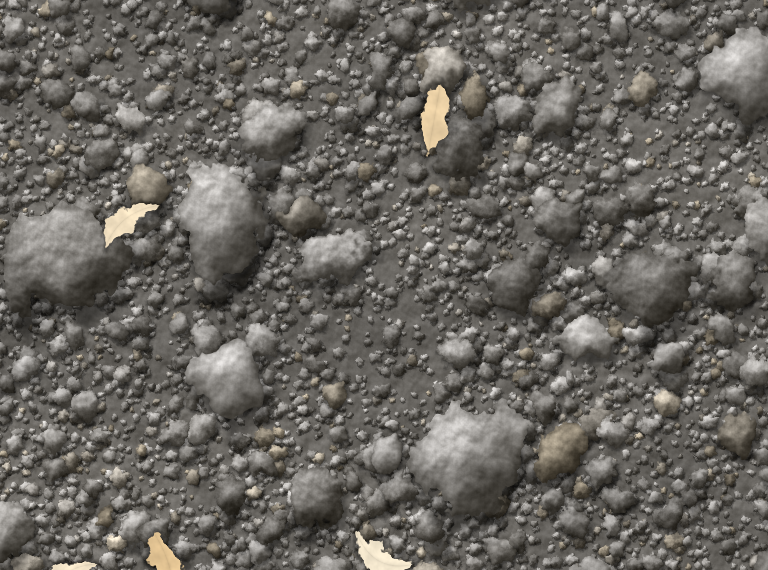
This texture is drawn by a WebGL 2 fragment shader. Its source:

```glsl
#version 300 es
precision highp float;
// Rough grey soil: craggy stones from fine grit to fist-sized lumps, with a
// few dry leaf scraps. Each size is a jittered grid of smooth polygons, painted
// small to large with a soft shadow; gradient noise roughens edges and faces.

uniform vec2 u_resolution;
out vec4 fragColor;

const float TAU = 6.28318;
const vec3 LIGHT = vec3(-0.33, 0.71, 0.62);

vec2 hash2(vec2 p) {
  vec3 q = fract(p.xyx * vec3(0.1031, 0.1030, 0.0973));
  q += dot(q, q.yzx + 33.33);
  return fract((q.xx + q.yz) * q.zy);
}

float cornerSlope(vec2 cell, vec2 offset) {
  float angle = TAU * hash2(cell + 71.0).x;
  return dot(vec2(cos(angle), sin(angle)), offset);
}

float gradientNoise(vec2 p) {
  vec2 i = floor(p), f = fract(p);
  vec2 u = f * f * f * (f * (f * 6.0 - 15.0) + 10.0);
  vec2 e = vec2(1.0, 0.0);
  float low = mix(cornerSlope(i, f), cornerSlope(i + e, f - e), u.x);
  float high = mix(cornerSlope(i + e.yx, f - e.yx), cornerSlope(i + 1.0, f - 1.0), u.x);
  return mix(low, high, u.y);
}

float fbm(vec2 p) {
  float sum = 0.0, gain = 0.6;
  for (int i = 0; i < 4; i++) {
    sum += gain * gradientNoise(p);
    p = mat2(1.6, 1.2, -1.2, 1.6) * p + 19.3;
    gain *= 0.55;
  }
  return sum;
}

// Brightness of a noise surface: its slope toward the light
float litRelief(vec2 p) {
  return fbm(p) - fbm(p + LIGHT.xy * 0.35);
}

// Neutral grey that turns slightly warm in the darks
vec3 soilTone(float v) {
  return vec3(v, v - 0.012, v - 0.038 + 0.015 * v);
}

// Smooth polygon: xy = outward facet direction, z = distance (1 at the rim)
vec3 stoneShape(vec2 q, vec2 id) {
  vec2 look = hash2(id + 5.7);
  float stretch = 1.0 + 0.28 * look.x, total = 0.0;
  vec2 facing = vec2(0.0);
  for (int i = 0; i < 7; i++) {
    vec2 rnd = hash2(id + float(i) * 13.7);
    float angle = (float(i) + 0.6 * rnd.x) * TAU / 7.0;
    vec2 n = vec2(cos(angle), sin(angle));
    float turn = angle - TAU * look.y;
    float reach = length(vec2(cos(turn) * stretch, sin(turn) / stretch));
    float weight = exp(9.0 * dot(q, n) / (reach * mix(0.7, 1.0, rnd.y)));
    facing += n * weight;
    total += weight;
  }
  return vec3(facing / total, log(total) / 9.0);
}

// Paints one size of stone over the ground
vec3 stoneLayer(vec3 ground, vec2 p, float size, float amount, float relief, float blur) {
  vec2 seed = vec2(37.0, 91.0) + floor(size * 4000.0);
  vec2 g = p / size;
  vec2 wobble = vec2(fbm(g * 3.2 + seed), fbm(g * 3.2 + seed + 43.0));
  vec2 home = floor(g);
  for (int k = 0; k < 9; k++) {
    vec2 cell = home + vec2(k % 3 - 1, k / 3 - 1);
    vec2 id = cell + seed;
    vec2 rnd = hash2(id), mood = hash2(id + 211.0);
    float crowd = amount + 0.4 * gradientNoise(cell * size * 4.0 + 8.0);
    if (rnd.x > crowd) continue;
    float radius = mix(0.29, 0.52, rnd.y);
    vec2 q = (g - cell - hash2(id + 117.0)) / radius + 0.6 * wobble;
    if (dot(q, q) > 4.5) continue;

    // Contact shadow, falling to the lower right
    float shade = stoneShape(q + vec2(-0.1, 0.24), id).z;
    ground *= 1.0 - 0.42 * (1.0 - smoothstep(0.75, 1.35, shade));

    // Lit facets with a dark rim
    vec3 shape = stoneShape(q, id);
    vec3 normal = normalize(vec3(shape.xy * shape.z, 0.8));
    float lit = max(dot(normal, LIGHT), 0.0);
    float tone = mix(0.47, 0.71, mood.x) * (0.40 + 0.77 * lit);
    tone *= 1.0 - 0.2 * smoothstep(0.75, 1.05, shape.z);
    vec3 color = soilTone(tone + relief * (0.6 + lit));
    color *= 1.0 + vec3(0.05, 0.0, -0.10) * smoothstep(0.84, 1.0, mood.y);
    float soft = blur / (radius * size);
    ground = mix(ground, color, 1.0 - smoothstep(1.0 - soft, 1.0 + soft, shape.z));
  }
  return ground;
}

// Scatters curled leaf scraps, ochre to cream
vec3 leafLayer(vec3 ground, vec2 p, float size, float amount, float blur) {
  vec2 home = floor(p / size);
  for (int k = 0; k < 9; k++) {
    vec2 cell = home + vec2(k % 3 - 1, k / 3 - 1);
    vec2 rnd = hash2(cell + 307.0), look = hash2(cell + 411.0);
    if (rnd.x > amount) continue;
    float radius = size * mix(0.12, 0.24, rnd.y), angle = TAU * look.x;
    vec2 q = (p / size - cell - hash2(cell + 503.0)) * size / radius;
    q = mat2(cos(angle), -sin(angle), sin(angle), cos(angle)) * q;
    q.y += 0.9 * (look.y - 0.5) * q.x * q.x;
    float ragged = 0.5 * fbm(q * 1.7 + cell * 7.0);
    float d = abs(q.y) - 0.36 * (1.0 - q.x * q.x) + ragged;
    ground *= 1.0 - 0.4 * (1.0 - smoothstep(-0.05, 0.25, d));
    vec3 color = mix(vec3(0.88, 0.72, 0.48), vec3(0.98, 0.93, 0.83), look.y);
    color *= 1.0 + 0.35 * ragged - 0.08 * exp(-30.0 * abs(q.y));
    float soft = blur / radius;
    ground = mix(ground, color, 1.0 - smoothstep(-soft, soft, d));
  }
  return ground;
}

void main() {
  vec2 p = gl_FragCoord.xy / u_resolution.y;
  float blur = max(0.0019, 0.8 / u_resolution.y);

  // Crumbly surface: coarse lumps, fine pits and broad patches
  float lumps = 0.15 * litRelief(p * 17.0) + 0.17 * litRelief(p * 42.0);
  float relief = lumps + 0.07 * fbm(p * 12.0);
  float patches = 0.14 * fbm(p * 3.5 + 4.0);

  vec3 color = soilTone(0.41 + 0.8 * relief);
  color = stoneLayer(color, p, 0.016, 0.62, relief, blur);
  color = stoneLayer(color, p, 0.025, 0.62, relief, blur);
  color = stoneLayer(color, p, 0.040, 0.56, relief, blur);
  color = stoneLayer(color, p, 0.066, 0.36, relief, blur);
  color = stoneLayer(color, p, 0.120, 0.22, relief, blur);
  color = stoneLayer(color, p, 0.230, 0.27, relief, blur);
  color *= 1.0 + 1.6 * patches;
  color = leafLayer(color, p, 0.30, 0.33, blur);
  fragColor = vec4(clamp(color, 0.0, 1.0), 1.0);
}
```
